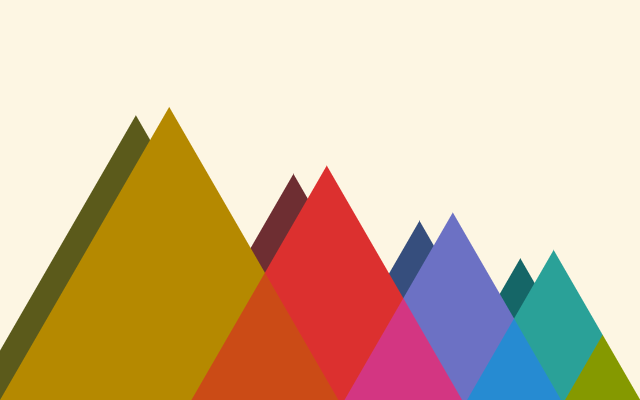
Give the GLSL for this background, as a Shadertoy shader.

```glsl
#define FIRST_WIDTH 0.846               // base of the largest peak, in canvas heights
#define FIRST_STEP 0.4785               // gap between the first two left corners
#define SHRINK 0.8                      // size ratio of neighbouring peaks
#define SHADOW_SHIFT vec2(-0.0833, -0.0208)
#define SHADOW_DEPTH 0.5
#define PAPER vec3(0.992, 0.965, 0.890)
#define INK vec3(0.0, 0.169, 0.212)

const int PEAKS = 4;

const vec3 PEAK_COLOR[PEAKS] = vec3[PEAKS](
    vec3(0.710, 0.537, 0.000),          // ochre
    vec3(0.863, 0.188, 0.184),          // red
    vec3(0.424, 0.443, 0.769),          // violet
    vec3(0.165, 0.631, 0.596));         // teal

const vec3 OVERLAP_COLOR[PEAKS] = vec3[PEAKS](
    vec3(0.796, 0.294, 0.086),          // orange
    vec3(0.827, 0.212, 0.510),          // magenta
    vec3(0.149, 0.545, 0.824),          // blue
    vec3(0.522, 0.600, 0.000));         // green

// Smooth coverage of the equilateral peak with the given index
float peakCoverage(vec2 p, int index) {
    float size = pow(SHRINK, float(index));
    float width = FIRST_WIDTH * size;
    float left = FIRST_STEP * (1.0 - size) / (1.0 - SHRINK);
    vec2 apex = vec2(left + 0.5 * width, 0.5 * sqrt(3.0) * width);
    vec2 q = p - apex;
    float dist = dot(vec2(abs(q.x), q.y), vec2(0.5 * sqrt(3.0), 0.5));
    return clamp(0.5 - dist * iResolution.y, 0.0, 1.0);
}

void mainImage(out vec4 fragColor, in vec2 fragCoord) {
    vec2 p = fragCoord / iResolution.y;
    vec3 color = PAPER;

    // Shadows lie behind every peak
    for (int i = 0; i < PEAKS; i++) {
        vec3 shadow = mix(PEAK_COLOR[i], INK, SHADOW_DEPTH);
        color = mix(color, shadow, peakCoverage(p - SHADOW_SHIFT, i));
    }

    // Peaks from small to large, tinted where the next one crosses
    for (int i = PEAKS - 1; i >= 0; i--) {
        vec3 tint = mix(PEAK_COLOR[i], OVERLAP_COLOR[i], peakCoverage(p, i + 1));
        color = mix(color, tint, peakCoverage(p, i));
    }

    fragColor = vec4(color, 1.0);
}
```
